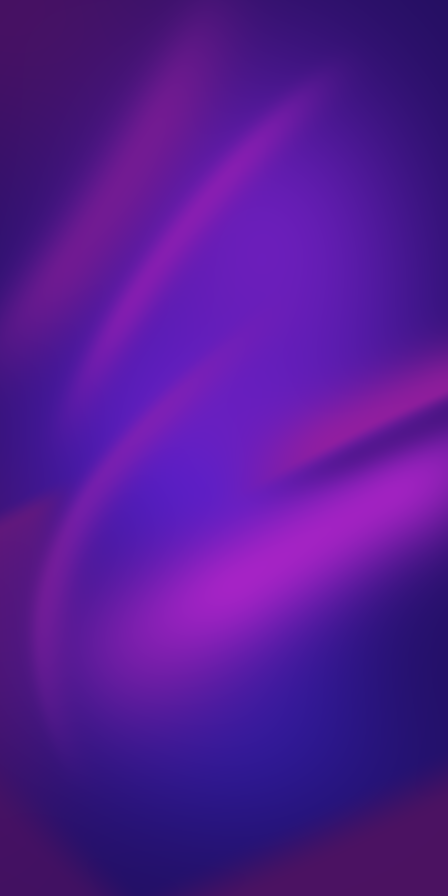
Give the GLSL for this background, as a WebGL 2 fragment shader.

```glsl
#version 300 es
precision highp float;
// Soft violet and magenta silk folds glowing over a deep indigo backdrop.

uniform vec2 u_resolution;
out vec4 fragColor;

// Elliptical Gaussian glow.
float glow(vec2 p, vec2 centre, vec2 radius) {
  vec2 q = (p - centre) / radius;
  return exp(-dot(q, q));
}

// Bent ribbon from a to b; sides.x and sides.y are the widths to the
// right and left of the direction of travel, bow.y skews the bend.
float ribbon(vec2 p, vec2 a, vec2 b, vec2 bow, vec2 sides) {
  vec2 axis = b - a;
  vec2 dir = normalize(axis);
  float t = dot(p - a, axis) / dot(axis, axis);
  float u = clamp(t, 0.0, 1.0);
  float arc = bow.x * 4.0 * u * (1.0 - u) * (1.0 + bow.y * (u - 0.5));
  float s = dot(p - a, vec2(dir.y, -dir.x)) - arc;
  float w = s > 0.0 ? sides.x : sides.y;
  float ends = smoothstep(-0.05, 0.35, t) * (1.0 - smoothstep(0.65, 1.05, t));
  return exp(-s * s / (w * w)) * ends;
}

// Soft fill below the line y = base + slope * x.
float below(vec2 p, float base, float slope, float blur) {
  return smoothstep(-blur, blur, base + slope * p.x - p.y);
}

void main() {
  // Width spans 0..1, height spans 0..2.
  vec2 p = gl_FragCoord.xy / u_resolution * vec2(1.0, 2.0);

  vec3 indigo = vec3(0.13, 0.055, 0.37);
  vec3 plum = vec3(0.31, 0.07, 0.38);
  vec3 violet = vec3(0.43, 0.12, 0.74);
  vec3 magenta = vec3(0.67, 0.14, 0.78);
  vec3 rose = vec3(0.60, 0.12, 0.62);

  // Broad backdrop.
  vec3 col = indigo;
  col = mix(col, plum, 0.8 * glow(p, vec2(0.0, 2.0), vec2(0.5, 0.45)));
  col = mix(col, plum, 0.75 * glow(p, vec2(-0.03, 0.55), vec2(0.2, 0.45)));
  col = mix(col, vec3(0.15, 0.10, 0.58), 0.9 * glow(p, vec2(0.55, 0.4), vec2(0.4, 0.3)));
  col = mix(col, vec3(0.33, 0.12, 0.80), glow(p, vec2(0.47, 1.0), vec2(0.42, 0.52)));
  col = mix(col, violet, 0.95 * glow(p, vec2(0.59, 1.44), vec2(0.34, 0.42)));
  col = mix(col, violet, 0.6 * glow(p, vec2(0.5, 1.07), vec2(0.25, 0.14)));
  col = mix(col, vec3(0.40, 0.11, 0.60), 0.75 * glow(p, vec2(0.32, 0.53), vec2(0.25, 0.2)));

  // Upper left folds.
  col = mix(col, vec3(0.50, 0.11, 0.58),
    0.75 * ribbon(p, vec2(0.52, 2.08), vec2(-0.1, 1.1), vec2(-0.05, 0.0), vec2(0.07, 0.10)));
  col = mix(col, rose + vec3(0.0, 0.0, 0.08),
    0.68 * ribbon(p, vec2(0.78, 1.87), vec2(0.12, 1.0), vec2(0.066, 0.0), vec2(0.035, 0.05)));

  // Long hooked fold.
  col = mix(col, vec3(0.56, 0.13, 0.68),
    0.62 * ribbon(p, vec2(0.64, 1.34), vec2(0.16, 0.27), vec2(0.22, 0.9), vec2(0.03, 0.055)));

  // Bright diagonal band, its crease and the crest above.
  col = mix(col, magenta,
    0.95 * ribbon(p, vec2(0.156, 0.49), vec2(1.25, 1.10), vec2(0.0), vec2(0.14, 0.125)));
  col = mix(col, vec3(0.25, 0.07, 0.47),
    0.55 * ribbon(p, vec2(0.55, 0.88), vec2(1.3, 1.2), vec2(0.0), vec2(0.045, 0.04)));
  col = mix(col, rose,
    0.85 * ribbon(p, vec2(0.5, 0.885), vec2(1.25, 1.23), vec2(-0.02, 0.0), vec2(0.025, 0.09)));

  // Fold entering from the left edge.
  float depth = max(0.84 + 0.5 * p.x - p.y, 0.0);
  float patchFade = exp(-5.0 * depth) * (1.0 - smoothstep(0.06, 0.19, p.x));
  col = mix(col, vec3(0.43, 0.10, 0.48), 0.8 * below(p, 0.84, 0.5, 0.03) * patchFade);

  // Darkened right edge and plum corners at the foot.
  col = mix(col, indigo, 0.5 * glow(p, vec2(1.03, 0.52), vec2(0.25, 0.25)));
  col = mix(col, plum, 0.9 * below(p, -0.20, 0.47, 0.07));
  col = mix(col, plum, 0.65 * below(p, 0.25, -1.0, 0.08));

  fragColor = vec4(col, 1.0);
}
```
